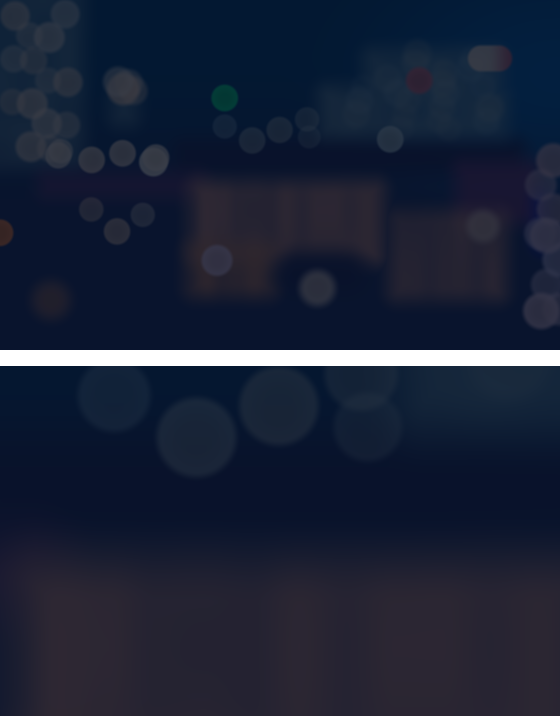
Top: the whole. Bottom: its middle third, enlarged.
Give the GLSL for this background, as a WebGL 2 fragment shader.

```glsl
#version 300 es
precision highp float;
// Night city out of focus: dim blurred buildings and soft light discs on navy.
uniform vec2 u_resolution;
out vec4 fragColor;

// Lengths are fractions of the canvas height.
const float DISC_RADIUS = 0.038;
const float DISC_EDGE = 0.005;
const float HAZE_EDGE = 0.035;
const float BUILDING_BLUR = 0.045;
const float STREAK_AMOUNT = 0.30;

const vec3 GROUND = vec3(0.035, 0.078, 0.175);
const vec3 SKY = vec3(0.012, 0.095, 0.195);
const vec3 SKY_GLOW = vec3(0.010, 0.130, 0.260);
const vec3 SHADOW = vec3(0.035, 0.070, 0.165);
const vec3 TEAL = vec3(0.110, 0.175, 0.245);
const vec3 FACADE = vec3(0.180, 0.155, 0.200);
const vec3 AMBER = vec3(0.185, 0.150, 0.175);
const vec3 PURPLE = vec3(0.110, 0.085, 0.195);
const vec3 PEARL = vec3(0.235, 0.240, 0.275);
const vec3 STEEL = vec3(0.165, 0.215, 0.275);
const vec3 LILAC = vec3(0.205, 0.205, 0.280);
const vec3 GREEN = vec3(0.010, 0.235, 0.210);
const vec3 RED = vec3(0.215, 0.125, 0.190);
const vec3 ORANGE = vec3(0.240, 0.155, 0.140);
const vec3 BLUE = vec3(0.020, 0.060, 0.300);

float hash(vec2 p) {
    return fract(sin(dot(p, vec2(127.1, 311.7))) * 43758.5453);
}

float noise(vec2 p) {
    vec2 i = floor(p), f = fract(p);
    f = f * f * (3.0 - 2.0 * f);
    return mix(mix(hash(i), hash(i + vec2(1, 0)), f.x),
               mix(hash(i + vec2(0, 1)), hash(i + vec2(1, 1)), f.x), f.y);
}

// Coverage of a rounded box with a blurred edge.
float softBox(vec2 p, vec2 center, vec2 halfSize, float corner, float blur) {
    vec2 q = abs(p - center) - halfSize + corner;
    float d = length(max(q, 0.0)) + min(max(q.x, q.y), 0.0) - corner;
    return 1.0 - smoothstep(-blur, blur, d);
}

float building(vec2 p, vec2 center, vec2 halfSize) {
    return softBox(p, center, halfSize, 0.03, BUILDING_BLUR);
}

// Lens disc with a slightly brighter rim.
void disc(inout vec3 col, vec2 p, vec2 center, float radius, float edge, vec3 tint, float opacity) {
    float d = length(p - center);
    float cover = 1.0 - smoothstep(radius - edge, radius + edge, d);
    float rim = 0.95 + 0.08 * smoothstep(0.3, 1.0, d / radius);
    col = mix(col, tint * rim, cover * opacity);
}

// Discs spread evenly but irregularly over a rectangle.
void scatter(inout vec3 col, vec2 p, vec2 center, vec2 extent, int count,
             float seed, float radius, float edge, vec3 tint, float opacity) {
    for (int i = 0; i < count; i++) {
        float k = float(i);
        vec2 spot = fract(vec2(0.7549, 0.5698) * k + vec2(hash(vec2(seed, 1.0)), hash(vec2(seed, 2.0))));
        float vary = hash(vec2(k, seed));
        vec3 hue = tint * mix(vec3(1.05, 0.97, 0.92), vec3(0.90, 1.0, 1.05), hash(vec2(seed, k + 7.0)));
        disc(col, p, center + extent * (2.0 * spot - 1.0), radius * mix(0.9, 1.08, vary),
             edge, hue, opacity * mix(0.55, 1.0, vary));
    }
}

void main() {
    vec2 p = gl_FragCoord.xy / u_resolution.y;

    // Sky
    vec3 col = mix(GROUND, SKY, smoothstep(0.35, 0.85, p.y));
    col = mix(col, SKY_GLOW, 0.8 * smoothstep(0.65, 0.0, length((p - vec2(1.6, 0.78)) * vec2(0.8, 1.3))));
    col = mix(col, SHADOW, 0.9 * building(p, vec2(1.0, 0.55), vec2(0.5, 0.05)));

    // Distant blocks
    float mottle = 0.7 + 0.3 * noise(p * 16.0);
    float skyline = max(building(p, vec2(1.18, 0.68), vec2(0.27, 0.075)),
                        building(p, vec2(1.24, 0.74), vec2(0.20, 0.120)));
    col = mix(col, TEAL, 0.75 * mottle * skyline);
    col = mix(col, TEAL, 0.65 * mottle * building(p, vec2(0.10, 0.78), vec2(0.14, 0.26)));
    col = mix(col, TEAL, 0.55 * building(p, vec2(0.355, 0.69), vec2(0.04, 0.05)));

    // Lit facades with vertical streaks
    col = mix(col, PURPLE, 0.8 * building(p, vec2(1.42, 0.45), vec2(0.12, 0.09)));
    col = mix(col, PURPLE, 0.6 * building(p, vec2(0.35, 0.47), vec2(0.24, 0.04)));
    float streak = 1.0 - STREAK_AMOUNT * noise(p * vec2(22.0, 5.0));
    float facade = max(building(p, vec2(0.82, 0.365), vec2(0.28, 0.12)),
                       0.85 * building(p, vec2(1.28, 0.27), vec2(0.17, 0.13)));
    col = mix(col, FACADE, facade * streak);
    col = mix(col, AMBER, 0.9 * streak * building(p, vec2(0.66, 0.23), vec2(0.13, 0.08)));
    col = mix(col, SHADOW, 0.9 * softBox(p, vec2(0.92, 0.225), vec2(0.12, 0.055), 0.055, BUILDING_BLUR));
    col = mix(col, BLUE, 0.6 * building(p, vec2(1.545, 0.37), vec2(0.02, 0.09)));

    // Hazy lights
    scatter(col, p, vec2(1.19, 0.70), vec2(0.24, 0.07), 14, 3.0, DISC_RADIUS, 0.012, STEEL, 0.22);
    scatter(col, p, vec2(1.24, 0.80), vec2(0.16, 0.05), 7, 8.0, DISC_RADIUS, 0.012, STEEL, 0.22);
    disc(col, p, vec2(0.146, 0.142), 0.05, HAZE_EDGE, AMBER, 0.65);
    disc(col, p, vec2(0.907, 0.177), 0.05, 0.018, PEARL, 0.70);
    disc(col, p, vec2(1.38, 0.354), 0.045, 0.018, PEARL, 0.55);

    // Sharp light discs
    scatter(col, p, vec2(0.12, 0.79), vec2(0.10, 0.22), 14, 5.0, 0.041, 0.008, PEARL, 0.60);
    scatter(col, p, vec2(0.365, 0.757), vec2(0.03, 0.018), 4, 2.0, 0.043, 0.009, PEARL, 0.65);
    scatter(col, p, vec2(0.77, 0.625), vec2(0.16, 0.035), 5, 4.0, 0.036, DISC_EDGE, STEEL, 0.55);
    scatter(col, p, vec2(0.31, 0.550), vec2(0.18, 0.022), 6, 6.0, DISC_RADIUS, DISC_EDGE, PEARL, 0.90);
    scatter(col, p, vec2(0.32, 0.390), vec2(0.15, 0.055), 3, 9.0, DISC_RADIUS, DISC_EDGE, PEARL, 0.75);
    scatter(col, p, vec2(1.565, 0.34), vec2(0.035, 0.25), 9, 7.0, 0.048, 0.009, LILAC, 0.85);
    disc(col, p, vec2(0.62, 0.256), 0.044, 0.007, LILAC, 0.90);
    disc(col, p, vec2(1.115, 0.602), DISC_RADIUS, DISC_EDGE, STEEL, 0.80);

    // Coloured accents
    disc(col, p, vec2(0.642, 0.720), DISC_RADIUS, DISC_EDGE, GREEN, 0.95);
    disc(col, p, vec2(1.198, 0.770), DISC_RADIUS, 0.008, RED, 0.75);
    disc(col, p, vec2(0.0, 0.335), DISC_RADIUS, DISC_EDGE, ORANGE, 0.90);
    vec3 signTint = mix(PEARL, RED, smoothstep(1.39, 1.47, p.x));
    col = mix(col, signTint, 0.8 * softBox(p, vec2(1.4, 0.833), vec2(0.063, 0.037), 0.037, 0.006));

    fragColor = vec4(col, 1.0);
}
```
